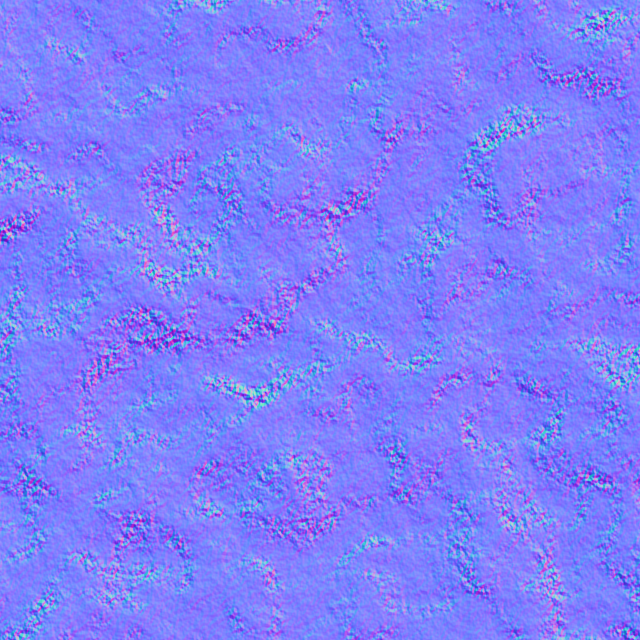
A three.js fragment shader for this texture map:

```glsl
// Tangent-space normal map of a rough, weathered plaster surface.
// Broad slopes come from octaves of gradient noise with exact derivatives;
// fine streaky grain is added on top and grows stronger where the slope is steep.

varying vec2 vUv;

// Unit gradient at a lattice point
vec2 latticeGradient(vec2 cell) {
  vec3 h = fract(vec3(cell.xyx) * vec3(0.1031, 0.1030, 0.0973));
  h += dot(h, h.yzx + 33.33);
  float angle = 6.2832 * fract((h.x + h.y) * h.z);
  return vec2(cos(angle), sin(angle));
}

// Derivative of gradient noise with quintic interpolation
vec2 noiseSlope(vec2 p) {
  vec2 cell = floor(p);
  vec2 f = p - cell;
  vec2 u = f * f * f * (f * (f * 6.0 - 15.0) + 10.0);
  vec2 du = 30.0 * f * f * (f * (f - 2.0) + 1.0);

  vec2 ga = latticeGradient(cell);
  vec2 gb = latticeGradient(cell + vec2(1.0, 0.0));
  vec2 gc = latticeGradient(cell + vec2(0.0, 1.0));
  vec2 gd = latticeGradient(cell + vec2(1.0, 1.0));
  float a = dot(ga, f);
  float b = dot(gb, f - vec2(1.0, 0.0));
  float c = dot(gc, f - vec2(0.0, 1.0));
  float d = dot(gd, f - vec2(1.0, 1.0));

  vec2 blended = mix(mix(ga, gb, u.x), mix(gc, gd, u.x), u.y);
  return blended + du * (u.yx * (a - b - c + d) + vec2(b, c) - a);
}

// Slope of noise in a stretched or turned frame, mapped back to the canvas
vec2 framedSlope(vec2 p, mat2 frame) {
  return noiseSlope(frame * p) * frame;
}

// Broad undulation, turned a little at each octave
vec2 broadSlope(vec2 p) {
  vec2 slope = vec2(0.0);
  float frequency = 6.0;
  float weight = 0.105;
  for (int i = 0; i < 3; i++) {
    float turn = 0.45 + 1.1 * float(i);
    mat2 frame = mat2(cos(turn), sin(turn), -sin(turn), cos(turn));
    slope += weight * framedSlope(p * frequency + 17.3 * float(i), frame);
    frequency *= 2.1;
    weight *= 0.8;
  }
  return slope * vec2(0.9, 1.1);
}

// Fine grain, drawn out along steep diagonals and the vertical
vec2 grainSlope(vec2 p) {
  mat2 diagonal = mat2(1.0, 0.375, -0.575, 0.65);
  mat2 counter = mat2(1.0, -0.3, 0.4, 0.8);
  mat2 upright = mat2(1.05, 0.12, -0.15, 0.85);
  return 0.28 * framedSlope(p * 58.0 + 3.7, counter)
       + 0.66 * framedSlope(p * 115.0 + 41.2, diagonal)
       + 0.58 * framedSlope(p * 205.0 + 9.1, upright);
}

void main() {
  vec2 broad = broadSlope(vUv);

  // Steep patches are rough, level ones stay nearly smooth
  float roughness = 0.14 + 1.1 * smoothstep(0.05, 0.38, length(broad));
  vec2 slope = 0.85 * broad + roughness * grainSlope(vUv);

  // Encode the unit normal as a colour
  vec3 normal = normalize(vec3(-slope, 1.0));
  gl_FragColor = vec4(normal * 0.5 + 0.5, 1.0);
}
```
